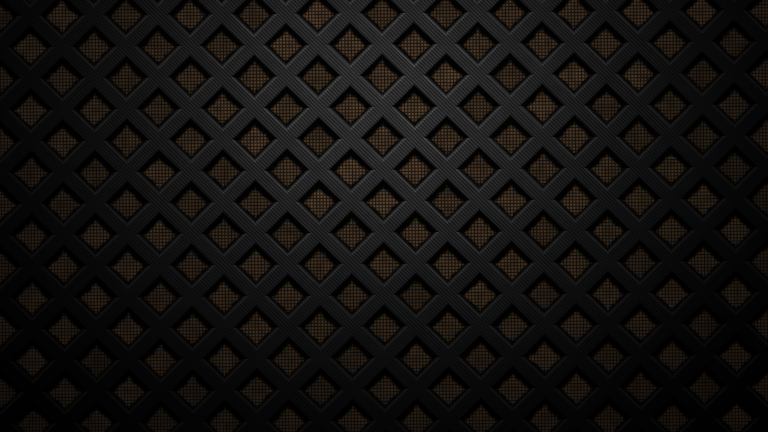
Write a Shadertoy shader that draws this pattern.

```glsl
const vec2 PERIOD = vec2(0.1481, 0.1451);   // hole spacing, in canvas heights
const vec2 ORIGIN = vec2(-0.0013, 0.0345);  // centre of one hole
const float TILT = 0.008;
const float HOLE = 0.345;                   // half side of a hole, in cells
const float BEVEL = 0.06;
const float CLOTH = 0.268;
const float CLOTH_DROP = 0.022;
const float THREAD = 0.0076;
const float GROOVE = 0.0064;
const vec2 LIGHT_POS = vec2(0.0, 0.27);
const vec2 LIGHT_SIZE = vec2(0.62, 0.53);
const vec3 BAR_COLOR = vec3(0.180, 0.180, 0.182);
const vec3 CLOTH_COLOR = vec3(0.272, 0.205, 0.143);
const vec3 SHADOW_COLOR = vec3(0.008, 0.008, 0.007);
const float TAU = 6.2831853;

float hash(vec2 p) {
    vec3 q = fract(vec3(p.xyx) * 0.1031);
    q += dot(q, q.yzx + 33.33);
    return fract((q.x + q.y) * q.z);
}

float noise(vec2 p) {
    vec2 i = floor(p), f = fract(p);
    f = f * f * (3.0 - 2.0 * f);
    return mix(mix(hash(i), hash(i + vec2(1, 0)), f.x),
               mix(hash(i + vec2(0, 1)), hash(i + vec2(1, 1)), f.x), f.y);
}

float box(vec2 p, float halfSide) {
    return max(abs(p.x), abs(p.y)) - halfSide;
}

// Woven threads with dark gaps and an uneven, softly shaded border
vec3 cloth(vec2 p, vec2 cell, vec2 id) {
    vec2 wave = 0.5 + 0.5 * cos(TAU * p / THREAD);
    float weave = mix(0.42, 1.35, sqrt(wave.x * wave.y));
    vec2 c = cell + vec2(CLOTH_DROP, -CLOTH_DROP);
    float edge = box(c, CLOTH) + 0.05 * (noise(p * 95.0) - 0.5);
    float mask = 1.0 - smoothstep(-0.07, 0.02, edge);
    float tone = mix(0.85, 1.1, hash(id + 40.0)) * mix(0.85, 1.12, noise(p * 60.0));
    return CLOTH_COLOR * weave * tone * mask;
}

// Finely grooved face of the grille
vec3 bars(vec2 p) {
    float groove = 0.5 + 0.5 * sin(TAU * dot(p, vec2(0.7071)) / GROOVE);
    return BAR_COLOR * mix(0.7, 1.2, groove) * mix(0.94, 1.06, noise(p * 45.0));
}

void mainImage(out vec4 fragColor, in vec2 fragCoord) {
    vec2 p = (fragCoord - 0.5 * iResolution.xy) / iResolution.y;
    float aa = 1.0 / (PERIOD.y * iResolution.y);

    // Diagonal cell coordinates: x points up right, y points down right
    float s = sin(TILT), c = cos(TILT);
    vec2 r = vec2(c * p.x + s * p.y, c * p.y - s * p.x);
    vec2 q = (r - ORIGIN) / PERIOD;
    vec2 diagonal = vec2(q.x + q.y, q.x - q.y);
    vec2 id = floor(diagonal + 0.5);
    vec2 cell = diagonal - id;

    // Light from above, fading towards the corners
    vec2 fall = (p - LIGHT_POS) / LIGHT_SIZE;
    float light = exp(-dot(fall, fall));
    float clothLight = mix(0.2, 0.92, sqrt(light));

    // Recess with cloth at the bottom
    vec3 hole = SHADOW_COLOR * light + cloth(r, cell, id) * clothLight;

    // Lower walls catch the light, upper walls stay black
    float lowerWall = max(-cell.x, cell.y);
    float upperWall = max(cell.x, -cell.y);
    float lower = smoothstep(-aa, aa, lowerWall - upperWall);
    float wall = smoothstep(HOLE - BEVEL - aa, HOLE - BEVEL + aa, lowerWall) * lower;
    float slope = clamp((lowerWall - HOLE + BEVEL) / BEVEL, 0.0, 1.0);
    float wallTone = mix(0.1, 1.4, slope) * (cell.y > -cell.x ? 1.0 : 0.8);
    hole = mix(hole, BAR_COLOR * wallTone * (0.85 * light + 0.13), wall);

    // Grille face with a thin bright rim below each hole
    float d = box(cell, HOLE);
    float rim = exp(-pow((d - 0.008) / 0.022, 2.0)) * lower;
    vec3 face = bars(r) * light * (1.0 + 0.45 * rim) + BAR_COLOR * 0.1 * rim;
    face *= mix(0.65, 1.0, max(smoothstep(0.0, 0.05, d), lower));

    vec3 color = mix(hole, face, smoothstep(-aa, aa, d));
    color *= mix(0.95, 1.05, hash(floor(p * 400.0) + 500.0));
    fragColor = vec4(color, 1.0);
}
```
